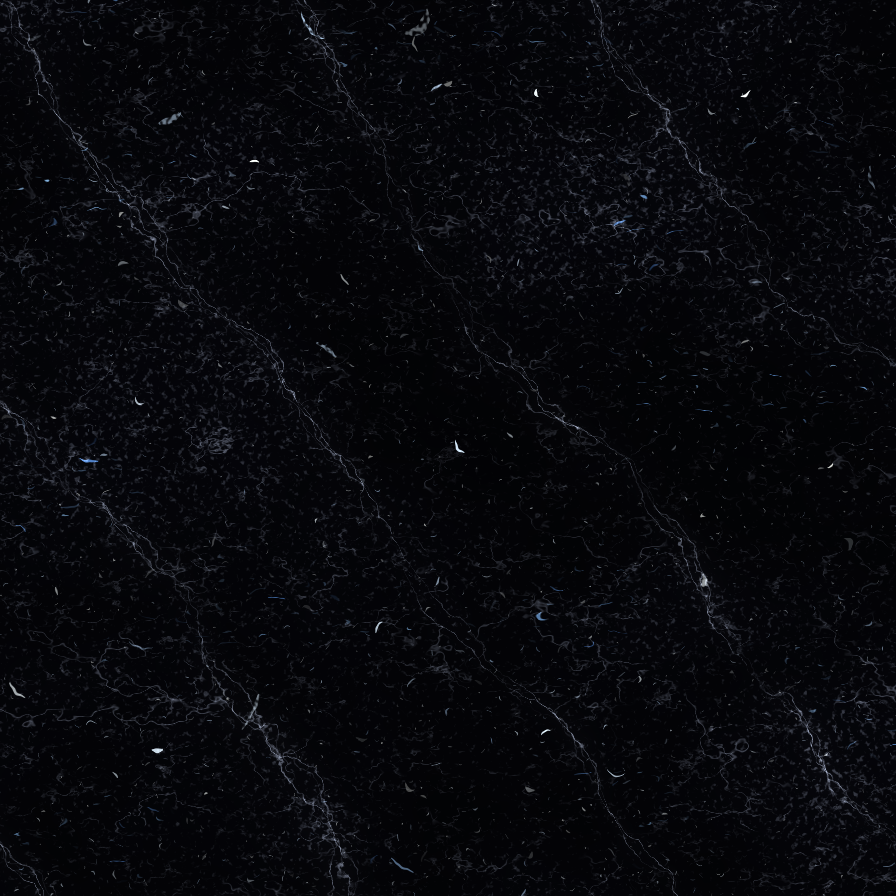
A WebGL 1 fragment shader for this texture:

```glsl
precision highp float;
// Polished black marble with hairline veins, mineral dust and pale fossil flecks.

uniform vec2 u_resolution;

const vec3 STONE = vec3(0.013, 0.014, 0.028);
const vec3 DUST = vec3(0.84, 0.89, 1.00);
const vec3 CREAM = vec3(0.94, 0.95, 0.91);
const vec3 ICE = vec3(0.55, 0.74, 0.95);

vec2 hash2(vec2 c) {
  vec3 q = fract(c.xyx * vec3(0.1031, 0.1030, 0.0973));
  q += dot(q, q.yzx + 33.33);
  return fract((q.xx + q.yz) * q.zy);
}

vec2 gradientAt(vec2 c) {
  float angle = 6.2832 * hash2(c).x;
  return vec2(cos(angle), sin(angle));
}

float gradientNoise(vec2 p) {
  vec2 i = floor(p), f = fract(p), e = vec2(1.0, 0.0);
  vec2 u = f * f * f * (f * (f * 6.0 - 15.0) + 10.0);
  float low = mix(dot(gradientAt(i), f), dot(gradientAt(i + e), f - e), u.x);
  float high = mix(dot(gradientAt(i + e.yx), f - e.yx),
                   dot(gradientAt(i + 1.0), f - 1.0), u.x);
  return mix(low, high, u.y);
}

float fbm(vec2 p) {
  float sum = 0.0, amplitude = 0.5;
  for (int i = 0; i < 5; i++) {
    sum += amplitude * gradientNoise(p);
    p = mat2(1.6, 1.2, -1.2, 1.6) * p + 11.7;
    amplitude *= 0.5;
  }
  return sum;
}

float stroke(float dist, float width, float pixel) {
  return 1.0 - smoothstep(width - 0.7 * pixel, width + 0.7 * pixel, dist);
}

// Distance to a family of parallel diagonal lines, bent and frayed by noise.
float strandDistance(vec2 p, float spacing, float bend, float seed) {
  float across = dot(p, vec2(0.8, 0.6)) - 0.32 + bend;
  across += 0.055 * fbm(p * 8.0 + seed) + 0.014 * fbm(p * 45.0 + seed);
  return abs(fract(across / spacing + 0.5) - 0.5) * spacing;
}

// Crackled contour lines, broken into short pieces by a patchy mask.
float hairlines(vec2 p, float scale, float cover, float pixel, float seed) {
  float dist = abs(fbm(p * scale + seed)) / scale;
  float patches = gradientNoise(p * scale * 0.7 + seed + 31.0);
  float breaks = gradientNoise(p * scale * 4.0 + seed + 57.0);
  float mask = smoothstep(-0.1, 0.45, patches + 0.7 * breaks + cover);
  return stroke(dist, 0.0005, pixel) * mask;
}

// Scattered slivers, chips and dots, at most one per cell; most are faint.
vec3 flecks(vec2 p, float cells, float size, float density, float pixel, float seed) {
  vec3 light = vec3(0.0);
  for (int i = 0; i < 9; i++) {
    vec2 offset = vec2(mod(float(i), 3.0), floor(float(i) / 3.0)) - 1.0;
    vec2 cell = floor(p * cells) + offset;
    vec2 place = hash2(cell + seed), form = hash2(cell + seed + 71.0);
    vec2 look = hash2(cell + seed + 143.0), kind = hash2(cell + seed + 219.0);
    float angle = 2.8 * (form.x - 0.5) - 0.1;
    float halfLength = size * mix(0.25, 1.0, form.y * form.y);
    vec2 d = p - (cell + place) / cells;
    d = vec2(cos(angle) * d.x + sin(angle) * d.y, cos(angle) * d.y - sin(angle) * d.x);
    d.y -= (kind.y - 0.5) * d.x * d.x / halfLength;
    float along = clamp(d.x, -halfLength, halfLength);
    float taper = 1.0 - 0.5 * pow(along / halfLength, 2.0);
    float width = size * mix(0.06, 0.24, look.y * look.y) * taper;
    float coverage = stroke(length(d - vec2(along, 0.0)), width, pixel);
    float glow = mix(0.12, 1.0, look.x * look.x) * step(kind.x, density);
    light = max(light, coverage * glow * mix(CREAM, ICE, place.x * form.y));
  }
  return light;
}

void main() {
  float pixel = 1.0 / min(u_resolution.x, u_resolution.y);
  vec2 p = gl_FragCoord.xy * pixel;
  vec2 turned = mat2(0.8, 0.6, -0.6, 0.8) * p;

  // Dark ground with dusty regions and fine mineral grain
  float region = smoothstep(-0.25, 0.35, fbm(p * 3.2 + 9.0));
  float grit = gradientNoise(turned * 150.0) + 0.6 * gradientNoise(turned * 320.0 + 5.0);
  float grain = smoothstep(0.2, 0.8, grit + 0.3 * (region - 0.5));
  vec3 color = STONE * (0.7 + 0.6 * region) + DUST * grain * mix(0.07, 0.19, region);

  // Braided diagonal veins with a dusty halo
  float bend = 0.18 * fbm(p * 2.3 + 3.0);
  for (int i = 0; i < 3; i++) {
    float seed = float(i) * 17.3;
    float dist = strandDistance(p, 0.27, bend, seed);
    float fade = smoothstep(-0.4, 0.3, gradientNoise(p * 6.0 + seed));
    float beads = smoothstep(-0.5, 0.4, gradientNoise(turned * 80.0 + seed));
    float line = (0.12 + 0.32 * beads) * stroke(dist, 0.0006, pixel);
    color += DUST * fade * (line + (0.008 + 0.06 * grain) * exp(-dist / 0.012));
  }

  // Loose web of hairline cracks, denser in the dusty regions
  vec2 stretched = p * vec2(0.8, 1.25);
  float web = 0.34 * hairlines(stretched, 8.0, 0.0, pixel, 5.0);
  web += 0.30 * hairlines(stretched, 17.0, -0.05, pixel, 43.0);
  web += 0.24 * hairlines(stretched, 34.0, -0.10, pixel, 77.0);
  color += DUST * web * mix(0.45, 1.1, region);

  // Fossil debris with ragged edges, from dust to large mottled fragments
  vec2 ragged = p + 0.0022 * vec2(gradientNoise(turned * 120.0 + 3.0),
                                  gradientNoise(turned * 120.0 + 61.0));
  float mottle = smoothstep(-0.35, 0.25, gradientNoise(turned * 190.0));
  float cluster = smoothstep(0.12, 0.4, gradientNoise(p * vec2(5.0, 8.0) + 27.0));
  vec3 debris = 0.60 * flecks(ragged, 80.0, 0.0028, 0.50, pixel, 13.0);
  debris = max(debris, 0.70 * flecks(ragged, 34.0, 0.0062, 0.26, pixel, 97.0));
  debris = max(debris, cluster * ICE * flecks(ragged * vec2(0.6, 1.3), 48.0, 0.0065, 0.6, pixel, 311.0));
  debris = max(debris, 1.1 * flecks(ragged, 11.0, 0.014, 0.26, pixel, 181.0));
  debris = max(debris, mottle * flecks(ragged, 5.0, 0.026, 0.30, pixel, 263.0));

  gl_FragColor = vec4(min(color + debris, 1.0), 1.0);
}
```
